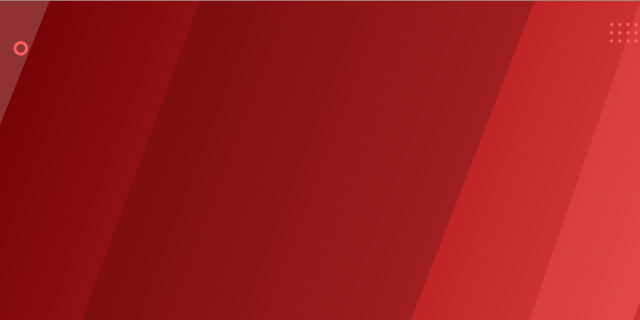
Give the GLSL for this background, as a Shadertoy shader.

```glsl
// Slanted red gradient bands with a small ring and a dot grid in the upper corners.

// Lengths are in canvas heights; depth is measured down from the top.
// Band edges: x at the top, then leftward shift per unit of depth.
const vec2 EDGE_CORNER = vec2(0.156, 0.400);
const vec2 EDGE_DARK   = vec2(0.625, 0.370);
const vec2 EDGE_BRIGHT = vec2(1.672, 0.388);
const vec2 EDGE_LIGHT  = vec2(2.002, 0.348);
const vec2 EDGE_LAST   = vec2(2.340, 0.361);
const float GRADIENT_SLANT = 0.385;

const vec3 CORNER_COLOR = vec3(0.565, 0.195, 0.205);
const vec3 DEEP_START   = vec3(0.470, 0.015, 0.025);
const vec3 DEEP_END     = vec3(0.555, 0.060, 0.070);
const vec3 DARK_START   = vec3(0.490, 0.050, 0.055);
const vec3 DARK_END     = vec3(0.630, 0.118, 0.125);
const vec3 BRIGHT_START = vec3(0.750, 0.140, 0.150);
const vec3 BRIGHT_END   = vec3(0.795, 0.190, 0.195);
const vec3 LIGHT_START  = vec3(0.845, 0.235, 0.245);
const vec3 LIGHT_END    = vec3(0.885, 0.275, 0.285);
const vec3 LAST_COLOR   = vec3(0.800, 0.190, 0.200);
const vec3 ACCENT_COLOR = vec3(1.000, 0.380, 0.380);
const vec3 RIM_COLOR    = vec3(0.680, 0.560, 0.560);

const vec2 RING_CENTER = vec2(0.065, 0.151);
const float RING_RADIUS = 0.0180;
const float RING_HALF_WIDTH = 0.0045;

const vec2 DOT_FIRST = vec2(1.911, 0.0765);
const float DOT_STEP = 0.0257;
const vec2 DOT_LAST_CELL = vec2(3.0, 2.0);
const float DOT_RADIUS = 0.0050;
const float RIM_WIDTH = 0.0026;

// Antialiased coverage of a signed distance.
float coverage(float dist, float pixel) {
    return clamp(0.5 - dist / pixel, 0.0, 1.0);
}

// Coverage of the region to the right of a slanted edge.
float rightOf(vec2 p, vec2 edge, float pixel) {
    float dist = (edge.x - edge.y * p.y - p.x) / length(vec2(1.0, edge.y));
    return coverage(dist, pixel);
}

// Gradient running across a band between two slanted positions.
vec3 bandColor(vec3 startColor, vec3 endColor, float from, float to, float across) {
    return mix(startColor, endColor, clamp((across - from) / (to - from), 0.0, 1.0));
}

void mainImage(out vec4 fragColor, in vec2 fragCoord) {
    float pixel = 1.0 / iResolution.y;
    vec2 p = vec2(fragCoord.x, iResolution.y - fragCoord.y) * pixel;
    float across = p.x + GRADIENT_SLANT * p.y;

    // Bands, layered from left to right
    vec3 deep = bandColor(DEEP_START, DEEP_END, EDGE_CORNER.x, EDGE_DARK.x, across);
    vec3 dark = bandColor(DARK_START, DARK_END, EDGE_DARK.x, EDGE_BRIGHT.x, across);
    vec3 bright = bandColor(BRIGHT_START, BRIGHT_END, EDGE_BRIGHT.x, EDGE_LIGHT.x, across);
    vec3 light = bandColor(LIGHT_START, LIGHT_END, EDGE_LIGHT.x, EDGE_LAST.x, across);
    vec3 color = mix(CORNER_COLOR, deep, rightOf(p, EDGE_CORNER, pixel));
    color = mix(color, dark, rightOf(p, EDGE_DARK, pixel));
    color = mix(color, bright, rightOf(p, EDGE_BRIGHT, pixel));
    color = mix(color, light, rightOf(p, EDGE_LIGHT, pixel));
    color = mix(color, LAST_COLOR, rightOf(p, EDGE_LAST, pixel));

    // Ring
    float ringDist = abs(length(p - RING_CENTER) - RING_RADIUS) - RING_HALF_WIDTH;
    color = mix(color, ACCENT_COLOR, coverage(ringDist, pixel));

    // Dot grid: distance to the nearest cell centre
    vec2 cell = clamp(round((p - DOT_FIRST) / DOT_STEP), vec2(0.0), DOT_LAST_CELL);
    float dotDist = length(p - DOT_FIRST - cell * DOT_STEP) - DOT_RADIUS;
    color = mix(color, ACCENT_COLOR, coverage(dotDist, pixel));

    // Pale rim along the top
    color = mix(color, RIM_COLOR, coverage(p.y - RIM_WIDTH, pixel));

    fragColor = vec4(color, 1.0);
}
```
